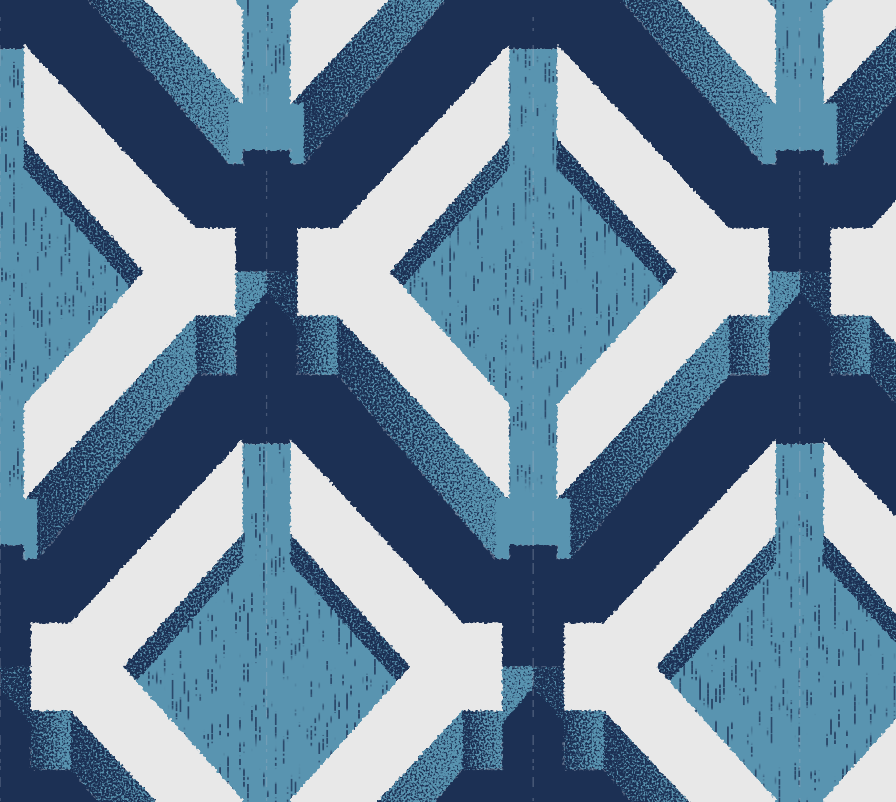
Write a Shadertoy shader that draws this pattern.

```glsl
const float CANVAS_WIDTH = 768.0;            // design units across the canvas
const vec2 CELL = vec2(457.0, 677.0);        // repeat of one sublattice
const vec2 FIRST_CENTRE = vec2(457.0, 233.0);
const vec3 NAVY = vec3(0.11, 0.19, 0.33);
const vec3 BLUE = vec3(0.35, 0.58, 0.69);
const vec3 WHITE = vec3(0.91);
const vec3 PALE = vec3(0.67, 0.70, 0.77);
const float BAR = 20.5;                      // half width of the upright
const float SHOULDER = 168.0;                // where a slope meets the arm
const float ARM = 202.0;                     // half width of the frame
const float ARM_HALF = 37.5;
const float FRAME_TOP = 195.0;
const float BAR_TOP = -191.0;
const float DEPTH_EDGE = 88.0;               // lower edge of the arm's side
const float FOOT = 32.0;
const float FOOT_TOP = 194.0;
const float FOOT_BOTTOM = 246.0;
const float NOTCH = 234.0;
const float OPENING = 123.0;                 // half width of the diamond
const float INNER_SHADE = 25.0;
const float ROUGHNESS = 2.2;
const float GRAIN = 1.9;
const float STREAK_PITCH = 3.4;

float hash(vec2 c) {
    vec3 s = fract(c.xyx * 0.1031);
    s += dot(s, s.yzx + 33.33);
    return fract((s.x + s.y) * s.z);
}

float cornerSlope(vec2 corner, vec2 offset) {
    float angle = 6.2832 * hash(corner);
    return dot(vec2(cos(angle), sin(angle)), offset);
}

float gradientNoise(vec2 p) {
    vec2 c = floor(p), f = p - c;
    vec2 u = f * f * f * (f * (f * 6.0 - 15.0) + 10.0);
    vec2 e = vec2(1.0, 0.0);
    return mix(mix(cornerSlope(c, f), cornerSlope(c + e, f - e), u.x),
               mix(cornerSlope(c + e.yx, f - e.yx), cornerSlope(c + 1.0, f - 1.0), u.x), u.y);
}

float fill(float dist, float pixel) {
    return 1.0 - smoothstep(-0.5 * pixel, 0.5 * pixel, dist);
}

// Signed distance to the line y + slope * x = level
float slant(vec2 p, float slope, float level) {
    return (p.y + slope * p.x - level) / length(vec2(1.0, slope));
}

// Navy and blue speckle; light is the share of blue
vec3 speckle(vec2 q, float light) {
    float n = gradientNoise(q / GRAIN) + 0.5 * gradientNoise(q / (0.6 * GRAIN) + 71.0);
    return mix(NAVY, BLUE, smoothstep(-0.35, 0.35, n + 0.8 * (light - 0.5)));
}

// Clusters of broken upright strokes
float streaks(vec2 q, float pixel) {
    float column = floor(q.x / STREAK_PITCH);
    float cluster = gradientNoise(vec2(column * 0.57, q.y / 24.0 + hash(vec2(column, 9.0))));
    float breaks = gradientNoise(vec2(column * 1.73, q.y / 3.5));
    float stroke = fill(abs(fract(q.x / STREAK_PITCH) - 0.5) * STREAK_PITCH - 0.75, pixel);
    return stroke * smoothstep(0.14, 0.24, cluster) * smoothstep(-0.25, -0.05, breaks);
}

// Sparse dots along a line at the given distance
float stitches(float dist, float along, float pixel) {
    return 0.3 * fill(abs(dist) - 0.6, pixel) * step(0.6, hash(vec2(floor(along / 3.0), 5.0)));
}

vec3 paintMotif(vec3 under, vec2 p, vec2 q, float pixel) {
    float ax = abs(p.x);
    vec2 folded = abs(p), lower = vec2(ax, p.y);
    vec3 blue = mix(BLUE, NAVY, 0.75 * streaks(q, pixel) * (1.0 - smoothstep(170.0, 190.0, p.y)));

    // Sides below the frame, each lighter toward the right
    float slope = (FOOT_BOTTOM - DEPTH_EDGE) / (SHOULDER - FOOT);
    float side = max(slant(lower, slope, DEPTH_EDGE + slope * SHOULDER), p.y - FOOT_BOTTOM);
    side = min(side, max(ax - ARM, p.y - DEPTH_EDGE));
    side = max(max(side, -p.y), -max(ax - BAR, NOTCH - p.y));
    bool onArm = ax > SHOULDER;
    float across = onArm ? (ax - SHOULDER) / (ARM - SHOULDER) : (ax - FOOT) / (SHOULDER - FOOT);
    float light = mix(0.12, 0.85, clamp(p.x < 0.0 ? 1.0 - across : across, 0.0, 1.0));
    vec3 sideColour = mix(speckle(q, light), BLUE, fill(max(ax - FOOT, FOOT_TOP - p.y), pixel));
    vec3 colour = mix(under, sideColour, fill(side, pixel));
    float rim = fill(abs(side) - 0.7, pixel) * step(60.0, p.y);
    colour = mix(colour, PALE, 0.35 * rim * step(0.55, hash(floor(q / 2.0))));

    // White frame
    slope = (FRAME_TOP - ARM_HALF) / (SHOULDER - BAR);
    float frame = max(slant(folded, slope, FRAME_TOP + slope * BAR), folded.y - FRAME_TOP);
    frame = min(frame, max(ax - ARM, folded.y - ARM_HALF));
    frame = max(frame, -max(ax - BAR, p.y - BAR_TOP));
    colour = mix(colour, WHITE, fill(frame, pixel));

    // Diamond opening with shade under its upper edges
    slope = 1.11;
    float opening = slant(folded, slope, slope * OPENING);
    float shade = slant(vec2(ax, -p.y), slope, slope * OPENING - INNER_SHADE);
    float shadeLight = p.x < 0.0 ? mix(0.15, 0.5, 1.0 - ax / OPENING) : 0.18;
    vec3 inside = mix(speckle(q, shadeLight), blue, fill(shade, pixel));
    colour = mix(colour, inside, fill(opening, pixel));

    // Upright bar
    float bar = max(ax - BAR, max(BAR_TOP - p.y, p.y - NOTCH));
    return mix(colour, blue, fill(bar, pixel));
}

void mainImage(out vec4 fragColor, in vec2 fragCoord) {
    float pixel = CANVAS_WIDTH / iResolution.x;
    vec2 q = vec2(fragCoord.x, iResolution.y - fragCoord.y) * pixel;
    vec2 rough = q + ROUGHNESS * vec2(gradientNoise(q / 2.6), gradientNoise(q / 2.6 + 43.0));
    vec2 seam = mod(q - FIRST_CENTRE + 0.25 * CELL, 0.5 * CELL) - 0.25 * CELL;

    vec3 colour = mix(NAVY, PALE, stitches(seam.y, q.x, pixel));
    for (int i = 0; i < 2; i++) {            // two half-drop sublattices
        vec2 centre = FIRST_CENTRE + 0.5 * CELL * float(i);
        vec2 p = mod(rough - centre + 0.5 * CELL, CELL) - 0.5 * CELL;
        colour = paintMotif(colour, p, q, pixel);
    }
    colour = mix(colour, PALE, stitches(seam.x, q.y, pixel));
    fragColor = vec4(colour, 1.0);
}
```
